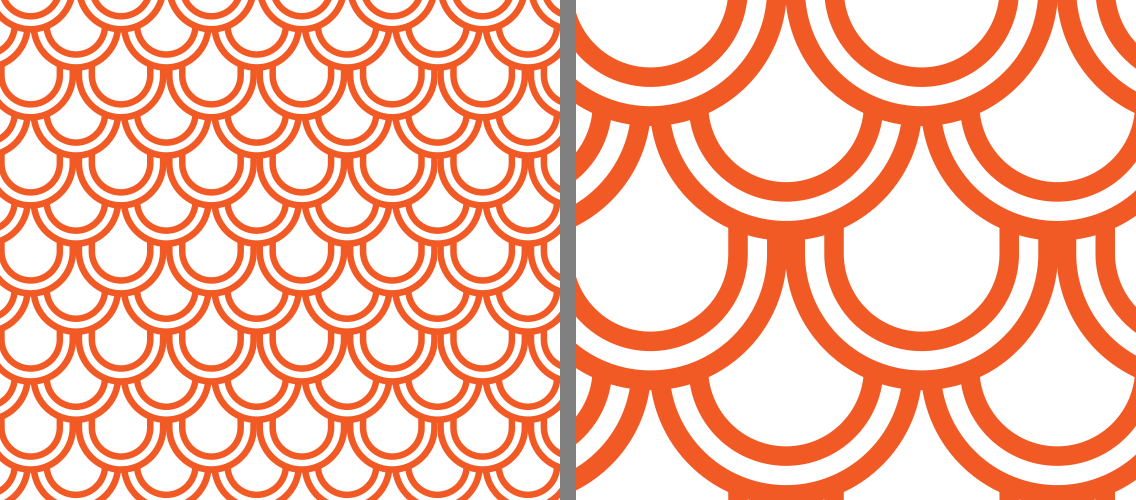
Left: the whole. Right: its middle third, enlarged.
Write a WebGL 1 fragment shader that draws this pattern.

```glsl
precision highp float;

uniform vec2 u_resolution;

// Coverage of a shape from its signed distance, one pixel soft.
float coverage(float signedDistance, float pixel) {
  return clamp(0.5 - signedDistance / pixel, 0.0, 1.0);
}

// Distance from the core of a U: round below its centre, straight walls above.
float archDistance(vec2 p) {
  return length(vec2(p.x, max(p.y, 0.0)));
}

void main() {
  // One unit is the width of a scale; y runs down from the top edge.
  float pixel = 6.194 / u_resolution.x;
  vec2 p = vec2(gl_FragCoord.x, u_resolution.y - gl_FragCoord.y) * pixel;

  vec3 white = vec3(1.0);
  vec3 orange = vec3(0.945, 0.353, 0.141);
  vec3 color = white;

  // Paint from the lowest row upward, so each row overlaps the one below it.
  for (int i = 0; i < 14; i++) {
    float row = 13.0 - float(i);
    float odd = mod(row, 2.0);

    // Odd rows shift by half a scale and sit closer to the row above.
    float centerY = -0.143 + 0.974 * floor(row * 0.5) + 0.423 * odd;
    float x = fract(p.x - 0.339 + 0.5 - 0.5 * odd + 0.0) - 0.5;
    float d = archDistance(vec2(x, p.y - centerY));

    // Outer and inner bands on a white scale.
    float outerBand = coverage(0.430 - d, pixel);
    float innerBand = coverage(abs(d - 0.323) - 0.036, pixel);
    vec3 scaleColor = mix(white, orange, max(outerBand, innerBand));

    color = mix(color, scaleColor, coverage(d - 0.503, pixel));
  }

  gl_FragColor = vec4(color, 1.0);
}
```
